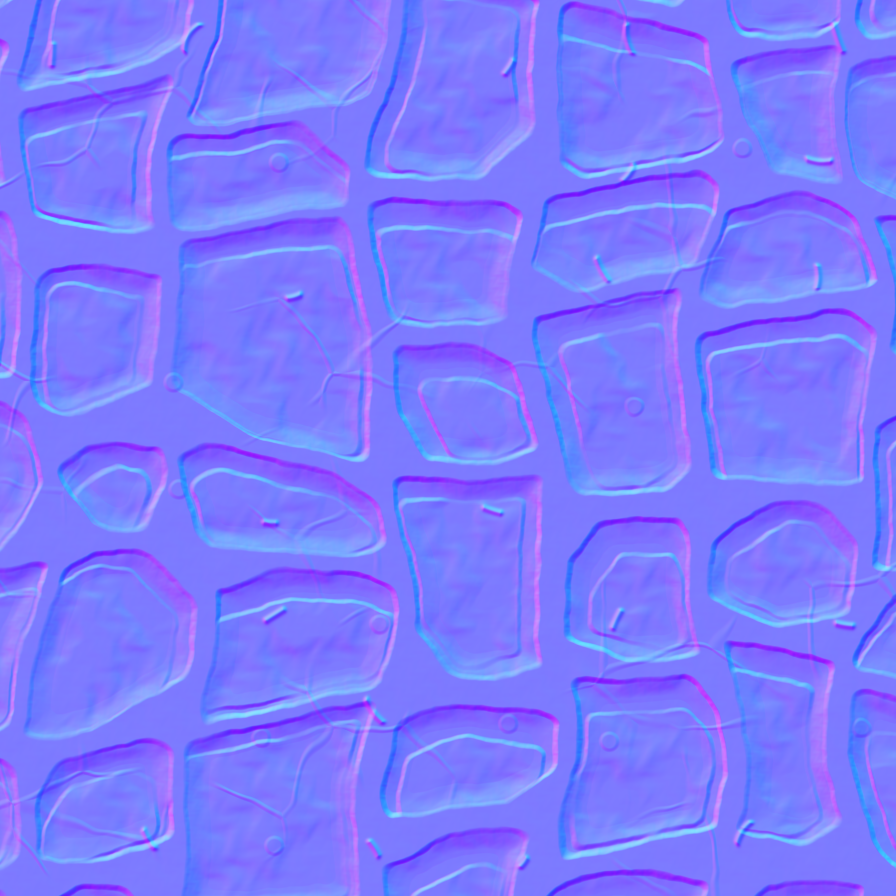
Reproduce this texture map procedurally as a WebGL 2 fragment shader.

```glsl
#version 300 es
precision highp float;
// Tangent-space normal map of a rough stone wall with chipped, bevelled blocks.

uniform vec2 u_resolution;
out vec4 fragColor;

const float COLUMNS = 5.0;
const float ROWS = 5.4;
const vec3 FLAT_COLOR = vec3(0.49, 0.48, 1.0);
const mat2 TURN = mat2(0.8, 0.6, -0.6, 0.8);

vec2 hash2(vec2 p) {
    vec3 q = fract(p.xyx * vec3(0.1031, 0.1030, 0.0973));
    q += dot(q, q.yzx + 33.33);
    return fract((q.xx + q.yz) * q.zy);
}

vec4 hash4(vec2 p) {
    return vec4(hash2(p + 17.3), hash2(p + 71.9));
}

// Layered sines, roughly -1 to 1.
float ripple(vec2 p, float frequency) {
    float sum = 0.0, amplitude = 0.5;
    for (int i = 0; i < 4; i++) {
        p = TURN * p + 0.37;
        sum += amplitude * sin(p.x * frequency + 1.7 * sin(p.y * frequency * 0.8));
        frequency *= 1.9;
        amplitude *= 0.55;
    }
    return sum;
}

// Cellular noise: gap between the two nearest feature points.
float cellGap(vec2 p) {
    vec2 cell = floor(p);
    float first = 9.0, second = 9.0;
    for (int j = -1; j <= 1; j++)
        for (int i = -1; i <= 1; i++) {
            vec2 id = cell + vec2(i, j);
            float d = distance(p, id + hash2(id + 40.0));
            second = min(second, max(first, d));
            first = min(first, d);
        }
    return second - first;
}

float smoothMax(float a, float b, float k) {
    float h = max(k - abs(a - b), 0.0) / k;
    return max(a, b) + 0.25 * h * h * k;
}

// Shared joints between columns and between the stones of one column.
float columnJoint(float column, float y) {
    vec2 r = hash2(vec2(column, 5.0));
    float sway = 0.1 * sin(y * 8.0 + r.x * 40.0) + 0.05 * sin(y * 19.0 + r.y * 40.0);
    return (column + 0.4 * (r.y - 0.5) + sway) / COLUMNS;
}

float rowJoint(float column, float row, float x) {
    vec2 r = hash2(vec2(column, row) + 90.0);
    float tilt = 0.5 * (r.y - 0.5) * (x * COLUMNS - column - 0.5);
    float shift = hash2(vec2(column, 31.0)).x;
    return (row + shift + 0.5 * (r.x - 0.5) + tilt) / ROWS;
}

vec2 stoneId(vec2 p) {
    float column = floor(p.x * COLUMNS);
    column += step(columnJoint(column + 1.0, p.y), p.x) - step(p.x, columnJoint(column, p.y));
    float row = floor(p.y * ROWS - hash2(vec2(column, 31.0)).x);
    row += step(rowJoint(column, row + 1.0, p.x), p.y) - step(p.y, rowJoint(column, row, p.x));
    return vec2(column, row);
}

// Signed distances to the left, right, bottom and top joints.
vec4 sideDistances(vec2 p, vec2 id) {
    return vec4(columnJoint(id.x, p.y) - p.x, p.x - columnJoint(id.x + 1.0, p.y),
                rowJoint(id.x, id.y, p.x) - p.y, p.y - rowJoint(id.x, id.y + 1.0, p.x));
}

// Block with four randomly cut corners; negative inside.
float outline(vec4 side, vec2 id) {
    float d = smoothMax(max(side.x, side.y), max(side.z, side.w), 0.01);
    for (int i = 0; i < 4; i++) {
        vec2 r = hash2(id * 4.0 + vec2(i, 13 * i));
        vec2 corner = vec2((i & 1) == 0 ? side.x : side.y, i < 2 ? side.z : side.w);
        vec2 normal = normalize(vec2(1.0, mix(0.5, 2.8, r.x)));
        d = smoothMax(d, dot(corner, normal) + 0.042 * r.y * r.y, 0.008);
    }
    return d;
}

// Raised stone: partly crisp, partly worn rim around a sunken face.
float stoneHeight(vec2 p) {
    p += 0.004 * vec2(ripple(p, 23.0), ripple(p.yx + 3.0, 26.0));
    p += 0.0011 * vec2(ripple(p, 95.0), ripple(p.yx + 6.0, 85.0));
    vec2 id = stoneId(p);
    vec4 r = hash4(id);
    vec4 side = sideDistances(p, id) + mix(vec4(0.006), vec4(0.017), r);
    float d = outline(side, id);
    vec4 inset = mix(vec4(-0.01, -0.004, -0.016, 0.018), vec4(0.03, 0.02, 0.012, 0.038), r.wzyx);
    float face = outline(side + inset, id);
    float wear = smoothstep(-0.6, 0.6, ripple(p + 2.0, 27.0));
    float crisp = 1.0 - smoothstep(-0.004, 0.003, d);
    float worn = 1.0 - smoothstep(-0.02, 0.004, d);
    float dip = 1.0 - smoothstep(-0.003, 0.003, face);
    float bevel = 0.08 * clamp(-d, 0.0, 0.025);
    return 0.0062 * mix(crisp, worn, 0.15 + 0.6 * wear) + bevel
        - 0.0034 * (1.0 - 0.8 * wear) * dip * crisp;
}

// Scattered short curved nicks and round dimples.
float chipHeight(vec2 p, float density) {
    vec2 id = floor(p * density);
    vec4 r = hash4(id + 200.0);
    vec2 q = p - (id + 0.3 + 0.4 * r.xy) / density;
    float angle = r.z * 6.283;
    q = mat2(cos(angle), sin(angle), -sin(angle), cos(angle)) * q;
    q.y += 30.0 * (r.x - 0.4) * q.x * q.x;
    float isDimple = step(0.78, r.w);
    float reach = mix(0.005, 0.016, r.y);
    q.x -= clamp(q.x, -reach, reach) * (1.0 - isDimple);
    float nick = exp(-dot(q, q) / 0.00001);
    float dimple = 1.0 - smoothstep(0.007, 0.012, length(q));
    float present = step(r.w, 0.4) + step(0.9, r.w);
    return -present * mix(0.0028 * nick, 0.001 * dimple, isDimple);
}

float wallHeight(vec2 p) {
    vec2 bent = p + 0.012 * vec2(ripple(p, 18.0), ripple(p + 5.0, 18.0));
    float crack = 1.0 - smoothstep(0.0, 0.07, cellGap(bent * 9.0));
    float crackMask = smoothstep(0.1, 0.7, ripple(p + 8.0, 13.0));
    float grain = 0.00016 * ripple(p, 60.0);
    return stoneHeight(p) + chipHeight(p, 8.0) + grain - 0.0008 * crack * crackMask;
}

void main() {
    vec2 p = gl_FragCoord.xy / u_resolution.y;
    vec2 e = vec2(0.0015, 0.0);
    float h = wallHeight(p);
    vec2 slope = (h - vec2(wallHeight(p + e.xy), wallHeight(p + e.yx))) / e.x;
    vec2 lean = slope / sqrt(1.0 + dot(slope, slope));
    // The green channel points downward; sideways lean is gentler.
    fragColor = vec4(FLAT_COLOR + vec3(0.42 * lean.x, -0.5 * lean.y, 0.0), 1.0);
}
```
